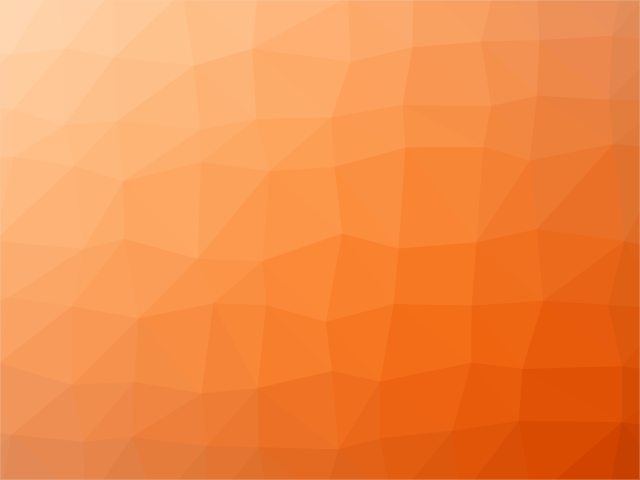
A WebGL 2 fragment shader for this background:

```glsl
#version 300 es
precision highp float;

uniform vec2 u_resolution;
out vec4 outColor;

// Layout, in units of the canvas height, measured from the top left
const float PI = 3.14159265;
const vec2 CANVAS = vec2(1.3333, 1.0);
const vec2 GRID_ORIGIN = vec2(0.017, 0.101);
const vec2 GRID_STEP = vec2(0.1396, 0.1354);
const vec2 JITTER = vec2(0.023, 0.021);
const float LAST_COLUMN = 9.0;
const float COLUMN_BOW = 0.024;
const float COLUMN_SWAY = 0.008;
const float COLUMN_PINCH = 0.008;
const float ROW_WAVE = 0.018;
const float ROW_LIFT = 0.034;
const float LIFTED_ROW = 2.0;
const float ROW_RIPPLE = 0.027;
const float MIDDLE_ROW = 3.0;

// Colour ramp from pale to burnt orange
const int STOPS = 7;
const vec3 RAMP[STOPS] = vec3[STOPS](
    vec3(1.00, 0.90, 0.79), vec3(1.00, 0.80, 0.62), vec3(0.99, 0.68, 0.42),
    vec3(0.99, 0.55, 0.23), vec3(0.95, 0.41, 0.07), vec3(0.85, 0.28, 0.00),
    vec3(0.65, 0.21, 0.01));
const float RAMP_START = 0.5;
const float RAMP_END = 5.4;

// Hairline frame
const vec3 FRAME_COLOR = vec3(0.93, 0.84, 0.77);
const float FRAME_WIDTH = 0.0013;
const float FRAME_OPACITY = 0.35;

vec2 hash2(vec2 p) {
    vec3 q = fract(p.xyx * vec3(0.1031, 0.1030, 0.0973));
    q += dot(q, q.yzx + 33.33);
    return fract((q.xx + q.yz) * q.zy);
}

vec3 ramp(float t) {
    float s = mix(RAMP_START, RAMP_END, clamp(t, 0.0, 1.0));
    int i = int(s);
    return mix(RAMP[i], RAMP[min(i + 1, STOPS - 1)], fract(s));
}

// Horizontal and vertical ramps, blended equally
vec3 gradient(vec2 p) {
    vec2 t = p / CANVAS;
    return 0.5 * (ramp(t.x) + ramp(t.y));
}

// Grid point, bent by a few waves and then scattered
vec2 meshVertex(vec2 id) {
    vec2 p = GRID_ORIGIN + GRID_STEP * id;
    float across = PI * id.x / LAST_COLUMN;
    float lifted = id.y - LIFTED_ROW;
    float middle = id.y - MIDDLE_ROW;
    p.x -= COLUMN_BOW * sin(across) + COLUMN_SWAY * cos(PI * id.x);
    p.x += COLUMN_PINCH * middle * sin(2.0 * across);
    p.y += ROW_WAVE * sin(0.6 * id.x - 0.3) - ROW_LIFT * exp(-3.0 * lifted * lifted);
    p.y += ROW_RIPPLE * cos(2.0 * PI * (id.x - 2.0) / 3.0) * cos(PI * id.y)
         * exp(-0.4 * middle * middle);
    return p + JITTER * (2.0 * hash2(id + 17.0) - 1.0);
}

float cross2(vec2 a, vec2 b) {
    return a.x * b.y - a.y * b.x;
}

float lineDistance(vec2 p, vec2 a, vec2 b) {
    return cross2(p - a, normalize(b - a));
}

float triangleDistance(vec2 p, vec2 a, vec2 b, vec2 c) {
    float winding = sign(cross2(b - a, c - a));
    return max(max(winding * lineDistance(p, a, b),
                   winding * lineDistance(p, b, c)),
               winding * lineDistance(p, c, a));
}

// Facet colour weighted by its smooth coverage
vec4 facet(vec2 p, vec2 a, vec2 b, vec2 c, float pixel) {
    float coverage = clamp(0.5 - triangleDistance(p, a, b, c) / pixel, 0.0, 1.0);
    return vec4(gradient((a + b + c) / 3.0), 1.0) * coverage;
}

void main() {
    vec2 uv = gl_FragCoord.xy / u_resolution;
    vec2 p = vec2(uv.x, 1.0 - uv.y) * CANVAS;
    float pixel = 1.0 / u_resolution.y;
    vec2 home = floor((p - GRID_ORIGIN) / GRID_STEP);

    // Split each nearby cell along its shorter diagonal
    vec4 sum = vec4(gradient(p), 1.0) * 0.0001;
    for (int k = 0; k < 9; k++) {
        vec2 id = home + vec2(k % 3 - 1, k / 3 - 1);
        vec2 a = meshVertex(id);
        vec2 b = meshVertex(id + vec2(1, 0));
        vec2 c = meshVertex(id + vec2(1, 1));
        vec2 d = meshVertex(id + vec2(0, 1));
        if (distance(a, c) < distance(b, d)) {
            sum += facet(p, a, b, c, pixel) + facet(p, a, c, d, pixel);
        } else {
            sum += facet(p, a, b, d, pixel) + facet(p, b, c, d, pixel);
        }
    }
    vec3 color = sum.rgb / sum.a;

    // Pale hairline around the canvas
    vec2 inset = min(p, CANVAS - p);
    float border = min(inset.x, inset.y) - FRAME_WIDTH;
    float frame = clamp(0.5 - border / pixel, 0.0, 1.0);
    outColor = vec4(mix(color, FRAME_COLOR, frame * FRAME_OPACITY), 1.0);
}
```
